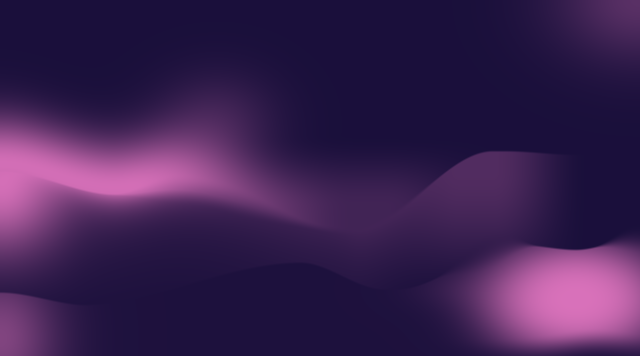
This background is drawn by a WebGL 1 fragment shader. Its source:

```glsl
precision highp float;

uniform vec2 u_resolution;

#define NIGHT vec3(0.10, 0.06, 0.23)
#define PINK vec3(0.88, 0.46, 0.75)
#define BAND_GLOW 0.93
#define BAND_WIDTH 0.13
#define HAZE 0.20
#define HUMP_GLOW 0.28
#define BLOB_GLOW 0.94
#define CORNER_GLOW 0.32

float rise(float a, float b, float x) { return smoothstep(a, b, x); }
float fall(float a, float b, float x) { return 1.0 - smoothstep(a, b, x); }

// Soft elliptical spot
float spot(vec2 p, vec2 center, vec2 radius) {
  vec2 q = (p - center) / radius;
  return exp(-dot(q, q));
}

// Height of the main fold across the canvas
float ridgeHeight(float x) {
  return 0.519 - 0.066 * rise(0.0, 0.18, x) + 0.015 * rise(0.18, 0.27, x)
    - 0.118 * rise(0.27, 0.55, x) + 0.225 * rise(0.55, 0.77, x)
    - 0.01 * rise(0.79, 0.9, x);
}

// Height of the lower fold
float foldHeight(float x) {
  return 0.178 - 0.036 * rise(0.0, 0.14, x) + 0.12 * rise(0.12, 0.47, x)
    - 0.075 * rise(0.47, 0.6, x) + 0.125 * rise(0.62, 0.81, x)
    - 0.014 * rise(0.81, 0.9, x) + 0.033 * rise(0.9, 1.0, x);
}

// Bright band, plume and haze above the main fold
float upperSheet(vec2 p, float ridge) {
  float offset = (p.y - ridge - 0.02) / BAND_WIDTH;
  float band = BAND_GLOW * fall(0.2, 0.55, p.x) * exp(-offset * offset);
  float plume = 0.2 * spot(p, vec2(0.34, 0.66), vec2(0.09, 0.13));
  float haze = HAZE * rise(0.3, 0.5, p.x) * fall(0.6, 0.8, p.x)
    * fall(0.42, 0.62, p.y);
  float corner = CORNER_GLOW * spot(p, vec2(1.0), vec2(0.13, 0.17));
  return band + plume + haze + corner;
}

// Left glow, shaded underside and right hump between the folds
float middleSheet(vec2 p, float ridge) {
  float depth = max(ridge - p.y, 0.0);
  float glow = 0.92 * spot(p, vec2(0.0, 0.48), vec2(0.095, 0.2));
  float side = (p.x - 0.2) / 0.12;
  float underside = 0.6 * exp(-side * side - depth / 0.04);
  float haze = 0.17 * exp(-depth / 0.15) * fall(0.55, 0.7, p.x)
    * rise(0.0, 0.1, p.x);
  float hump = HUMP_GLOW * rise(0.5, 0.72, p.x) * fall(0.77, 0.92, p.x)
    * rise(0.12, 0.52, p.y);
  return glow + underside + haze + hump;
}

// Lower left glow and the large blob on the right
float lowerSheet(vec2 p) {
  float left = 0.5 * spot(p, vec2(0.0, 0.05), vec2(0.09, 0.2));
  float q = length((p - vec2(0.9, 0.16)) / vec2(0.15, 0.17));
  float side = (p.x - 0.93) / 0.08;
  float shade = 0.03 * exp(-side * side);
  float blob = BLOB_GLOW * exp(-q * q * q)
    * rise(shade - 0.05, shade + 0.05, p.y);
  float lip = 0.07 * spot(p, vec2(0.7, 0.19), vec2(0.07, 0.06));
  return 0.02 + left + blob + lip;
}

void main() {
  vec2 p = gl_FragCoord.xy / u_resolution;
  float ridge = ridgeHeight(p.x);
  float fold = foldHeight(p.x);

  // Edges are crisp in places and melt away elsewhere
  float ridgeSoft = 0.004 + 0.04 * rise(0.18, 0.28, p.x) * fall(0.36, 0.5, p.x)
    + 0.008 * rise(0.36, 0.5, p.x) * fall(0.6, 0.7, p.x);
  float foldSoft = 0.004 + 0.05 * rise(0.68, 0.76, p.x) * fall(0.77, 0.84, p.x)
    + 0.04 * rise(0.93, 1.0, p.x);

  float light = mix(middleSheet(p, ridge), upperSheet(p, ridge),
    rise(ridge - ridgeSoft, ridge + ridgeSoft, p.y));
  light = mix(lowerSheet(p), light,
    rise(fold - foldSoft, fold + foldSoft, p.y));

  gl_FragColor = vec4(mix(NIGHT, PINK, clamp(light, 0.0, 1.0)), 1.0);
}
```
